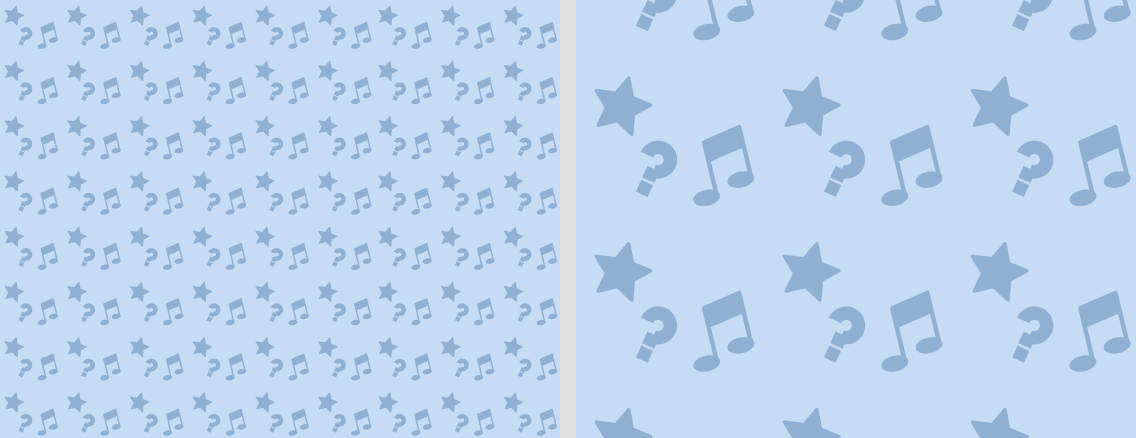
Left: the whole. Right: its middle third, enlarged.
Give the GLSL for this pattern, as a Shadertoy shader.

```glsl
// Tilted stars, question marks and beamed notes in flat blue, repeated on a pale blue ground.
#define UNITS 600.0              // design units in the canvas height
#define CELL vec2(85.9, 75.7)    // spacing of the motif
#define BLOCK 512.0              // width after which the columns restart
#define GROUND vec3(0.776, 0.862, 0.957)
#define INK vec3(0.560, 0.690, 0.822)
#define STAR_RADIUS 13.5
#define STAR_INNER 0.49          // inner radius over outer radius
#define HOOK_RADIUS 5.6
#define HOOK_HALF 3.05           // half the stroke of the question mark
#define STEM_HALF 1.05           // half the stroke of the note stems

const float PI = 3.14159265;

mat2 turn(float a) {
    float c = cos(a), s = sin(a);
    return mat2(c, -s, s, c);
}

float box(vec2 p, vec2 halfSize) {
    vec2 d = abs(p) - halfSize;
    return length(max(d, 0.0)) + min(max(d.x, d.y), 0.0);
}

float ellipse(vec2 p, vec2 r) {
    float k = length(p / r);
    return k * (k - 1.0) / max(length(p / (r * r)), 1e-4);
}

// Five points, folded to half of one arm; slightly rounded tips.
float star(vec2 p) {
    float arm = PI / 5.0;
    float a = atan(p.x, -p.y) - 0.26;
    a = abs(mod(a + arm, 2.0 * arm) - arm);
    vec2 q = length(p) * vec2(sin(a), cos(a));
    vec2 tip = vec2(0.0, STAR_RADIUS);
    vec2 edge = STAR_RADIUS * STAR_INNER * vec2(sin(arm), cos(arm)) - tip;
    q -= tip;
    vec2 off = q - edge * clamp(dot(q, edge) / dot(edge, edge), 0.0, 1.0);
    return length(off) * sign(edge.x * q.y - edge.y * q.x) - 0.8;
}

// Three quarters of a ring, a short stem and a square dot.
float question(vec2 p) {
    p = turn(0.43) * p;
    float hook = abs(length(p) - HOOK_RADIUS) - HOOK_HALF;
    hook = max(hook, min(-p.x, p.y));
    float stem = box(p - vec2(-0.2, 7.5), vec2(HOOK_HALF, 2.9));
    float dotMark = box(p - vec2(-0.2, 14.5), vec2(HOOK_HALF - 0.1));
    return min(min(hook, stem), dotMark);
}

// Beam and stems in sheared axes, plus two tilted oval heads.
float note(vec2 p) {
    vec2 q = vec2(p.x - 0.24 * p.y, p.y);
    q.y += 0.395 * q.x;
    float d = box(q - vec2(8.85, 4.0), vec2(8.85, 4.0)) - STEM_HALF;
    for (int i = 0; i < 2; i++) {
        float side = float(i);
        d = min(d, box(q - vec2(17.7 * side, 12.0), vec2(0.0, 12.0)) - STEM_HALF);
        vec2 head = vec2(1.2, 25.2) + side * vec2(15.6, -8.3);
        d = min(d, ellipse(turn(-0.22) * (p - head), vec2(6.2, 3.6)));
    }
    return d;
}

void mainImage(out vec4 fragColor, in vec2 fragCoord) {
    // Units from the top left, y pointing down
    float pixel = UNITS / iResolution.y;
    vec2 p = vec2(fragCoord.x, iResolution.y - fragCoord.y) * pixel;

    // Repeat: six columns to a block, with a narrower last column
    p.x = mod(p.x, BLOCK);
    p = mod(p, CELL);

    float d = star(p - vec2(18.6, 21.6));
    d = min(d, question(p - vec2(35.5, 45.8)));
    d = min(d, note(p - vec2(56.5, 38.0)));

    float ink = 1.0 - smoothstep(-0.7 * pixel, 0.7 * pixel, d);
    fragColor = vec4(mix(GROUND, INK, ink), 1.0);
}
```
